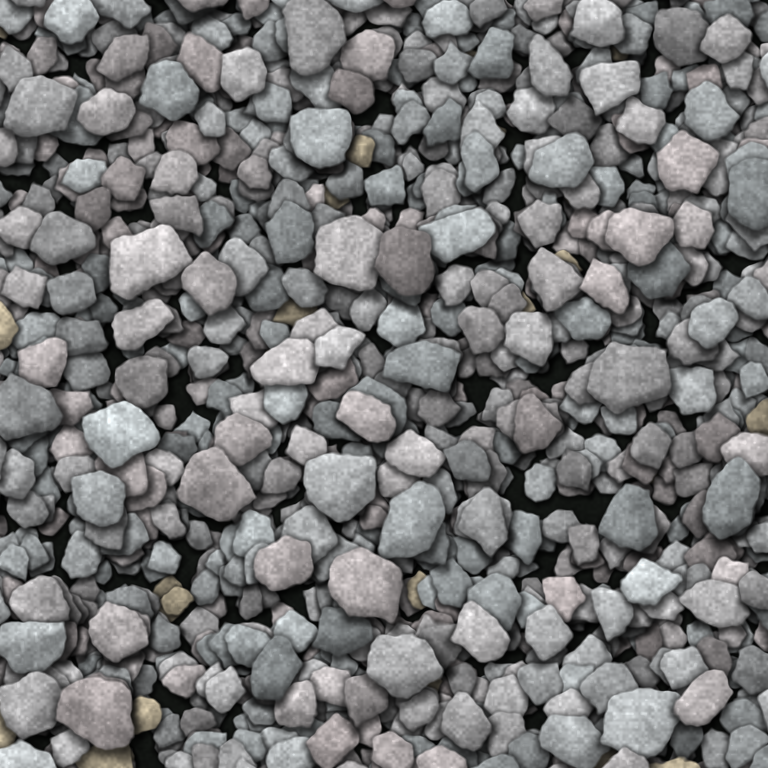
Give the GLSL for this texture, as a WebGL 1 fragment shader.

```glsl
precision highp float;
uniform vec2 u_resolution;

float hash(vec2 p) {
  return fract(sin(dot(p, vec2(127.1, 311.7))) * 43758.5453);
}

float noise(vec2 p) {
  vec2 i = floor(p), f = fract(p);
  f = f * f * (3.0 - 2.0 * f);
  return mix(mix(hash(i), hash(i + vec2(1.0, 0.0)), f.x),
             mix(hash(i + vec2(0.0, 1.0)), hash(i + vec2(1.0, 1.0)), f.x), f.y);
}

// Independent random value number k of one stone
float trait(vec2 id, float k) {
  return hash(id + k * vec2(3.17, 7.31));
}

vec3 stoneColor(vec2 id) {
  vec3 tint = mix(vec3(0.97, 1.005, 1.015), vec3(1.035, 0.985, 0.985), pow(trait(id, 31.0), 1.5));
  tint = mix(tint, vec3(1.1, 1.03, 0.88), step(0.95, trait(id, 32.0)));
  return tint * mix(0.48, 0.76, trait(id, 33.0));
}

// Paints one faceted stone of unit radius, with its shadow, over the color
void paintStone(inout vec3 color, vec2 q, vec2 id, float softness, float light) {
  float tilt = 6.2832 * trait(id, 41.0);
  vec2 radii = vec2(mix(0.9, 1.2, trait(id, 42.0)), mix(0.62, 0.95, trait(id, 43.0)));
  float outline = 0.0;

  // The top face starts the blend, the side faces cut it off
  float weightSum = exp(-14.0 * mix(0.22, 0.5, trait(id, 44.0)));
  float shade = weightSum * (1.03 + 0.08 * dot(q, vec2(-0.4, 0.9)));

  for (int i = 0; i < 7; i++) {
    float k = float(i);
    float angle = (k + 0.8 * trait(id, k)) * 0.8976;
    vec2 dir = vec2(cos(angle), sin(angle));
    float reach = length(radii * vec2(cos(angle - tilt), sin(angle - tilt)));
    float dist = dot(q, dir) - reach * mix(0.72, 1.05, trait(id, k + 10.0));
    outline += exp(20.0 * dist);

    float slope = mix(0.55, 2.6, trait(id, k + 20.0));
    float weight = exp(14.0 * dist * slope);
    float facing = dot(dir, vec2(-0.36, 0.93));
    float face = 0.91 + 0.23 * facing + 0.12 * (trait(id, k + 50.0) - 0.5);
    weightSum += weight;
    shade += weight * face;
  }
  float edge = log(outline) / 20.0;

  // Contact shadow, longer below the stone
  float gap = edge + 0.1 * q.y - 0.04 * q.x;
  color *= mix(0.3, 1.0, smoothstep(-0.08, 0.27, gap));

  vec3 surface = stoneColor(id) * light * shade / weightSum;
  surface *= 1.0 - 0.22 * smoothstep(-0.12, 0.02, edge) * smoothstep(0.3, -0.5, q.y);
  color = mix(color, surface, 1.0 - smoothstep(-softness, softness, edge));
}

void main() {
  vec2 uv = gl_FragCoord.xy / u_resolution.y;

  // Roughen the outlines
  vec2 p = uv + 0.007 * (vec2(noise(uv * 45.0), noise(uv * 45.0 + 71.0)) - 0.5);
  p += 0.0025 * (vec2(noise(uv * 130.0 + 13.0), noise(uv * 130.0 + 37.0)) - 0.5);

  vec3 color = vec3(0.07, 0.08, 0.07);

  // Small stones at the bottom, larger and sparser ones on top
  for (int layer = 0; layer < 6; layer++) {
    float depth = float(layer) / 5.0;
    float cells = mix(21.0, 10.5, depth);
    vec2 grid = p * cells + 0.37 * float(layer);
    for (int y = 1; y >= -1; y--) {
      for (int x = -1; x <= 1; x++) {
        vec2 cell = floor(grid) + vec2(float(x), float(y));
        vec2 id = cell + 43.0 * float(layer);
        float size = mix(0.42, 0.57, trait(id, 60.0));
        vec2 center = cell + 0.5 + 0.8 * (vec2(trait(id, 61.0), trait(id, 62.0)) - 0.5);
        vec2 q = (grid - center) / size;
        bool present = trait(id, 63.0) < mix(1.0, 0.38, depth);
        if (present && dot(q, q) < 3.6) {
          paintStone(color, q, id, 0.0018 * cells / size, mix(0.84, 1.04, depth));
        }
      }
    }
  }

  // Mineral mottling and fine grain
  float grain = 0.14 * (noise(uv * 38.0 + 5.0) - 0.5);
  grain += 0.17 * (noise(uv * 105.0 + 19.0) - 0.5);
  grain += 0.24 * (noise(uv * 240.0 + 53.0) - 0.5);
  color *= 1.0 + grain;
  color += 0.1 * smoothstep(0.72, 0.95, noise(uv * 170.0 + 91.0)) * color;

  gl_FragColor = vec4(clamp(color, 0.0, 1.0), 1.0);
}
```
